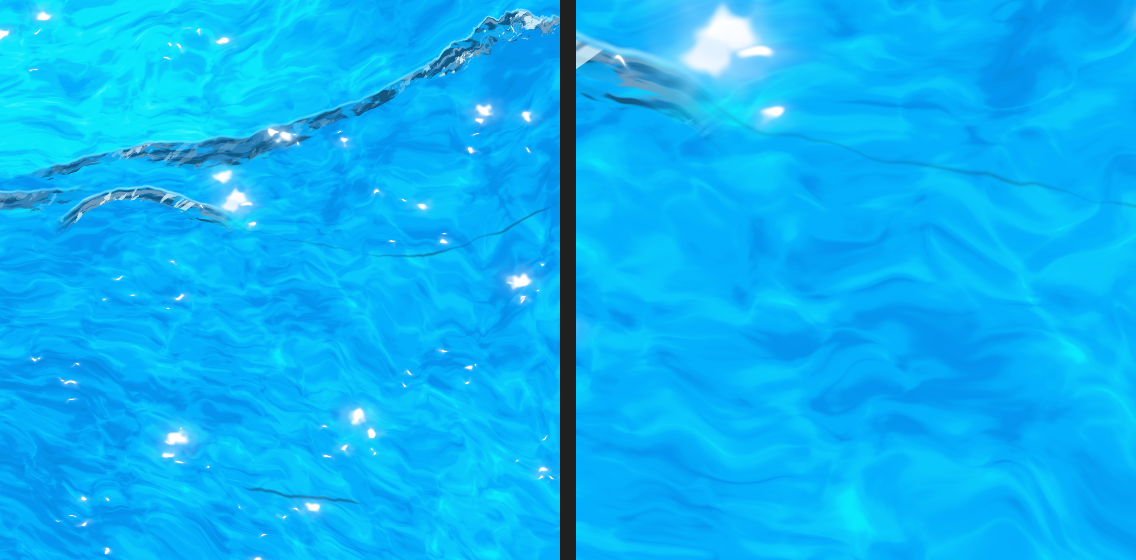
Left: the whole. Right: its middle third, enlarged.
Write a Shadertoy shader that draws this texture.

```glsl
#define DEEP vec3(0.015, 0.59, 0.94)
#define BLUE vec3(0.015, 0.69, 0.985)
#define AQUA vec3(0.04, 0.78, 0.985)
#define CYAN vec3(0.04, 0.90, 0.985)
#define SLATE vec3(0.09, 0.48, 0.72)
#define SILVER vec3(0.50, 0.64, 0.74)
#define FOAM vec3(0.82, 0.95, 0.99)
#define CAUSTIC_GAIN 0.85
#define RIPPLE_GAIN 2.4
#define STREAK_GAIN 2.6
#define GLINTS 90

float hash(vec2 p) {
    vec3 q = fract(vec3(p.xyx) * 0.1031);
    q += dot(q, q.yzx + 33.33);
    return fract((q.x + q.y) * q.z);
}

float noise(vec2 p) {
    vec2 i = floor(p), f = fract(p);
    f = f * f * (3.0 - 2.0 * f);
    return mix(mix(hash(i), hash(i + vec2(1, 0)), f.x),
               mix(hash(i + vec2(0, 1)), hash(i + vec2(1, 1)), f.x), f.y);
}

float fbm(vec2 p) {
    float sum = 0.0, amp = 0.53;
    for (int i = 0; i < 4; i++) {
        sum += amp * noise(p);
        p = mat2(1.7, 0.9, -0.9, 1.7) * p + 7.3;
        amp *= 0.5;
    }
    return sum;
}

// Thin bright lines where the noise crosses its middle value
float veins(vec2 p) {
    float n = 0.7 * noise(p) + 0.3 * noise(p * 2.3 + 5.0);
    return pow(max(0.0, 1.0 - abs(n - 0.5) * 6.0), 2.0);
}

vec3 waterColor(float tone) {
    vec3 c = mix(DEEP * 0.93, DEEP, smoothstep(-1.2, 0.0, tone));
    c = mix(c, BLUE, smoothstep(0.0, 1.0, tone));
    c = mix(c, AQUA, smoothstep(1.0, 2.0, tone));
    c = mix(c, CYAN, smoothstep(2.0, 3.0, tone));
    return mix(c, vec3(0.30, 0.97, 0.99), smoothstep(3.2, 5.0, tone));
}

float bump(float x, float center, float width) {
    return exp(-pow((x - center) / width, 2.0));
}

// Glassy fold: dark body below the edge, silver streaks and a pale rim
vec3 addCrest(vec3 col, vec2 p, float depth, float thick, float foam, float fade) {
    float streak = fbm(vec2(p.x * 26.0 + depth * 30.0, depth * 140.0) + 3.0);
    float flecks = fbm(p * vec2(75.0, 110.0) + depth * 60.0);
    float ragged = depth + (streak - 0.5) * 0.03;
    float body = smoothstep(-0.002, 0.003, depth) * (1.0 - smoothstep(thick * 0.8, thick, ragged));
    vec3 glass = mix(SLATE, SLATE * 0.72, smoothstep(0.5, 0.35, streak));
    glass = mix(glass, SILVER, foam * smoothstep(0.45, 0.6, streak));
    glass = mix(glass, BLUE, 0.8 * smoothstep(0.54, 0.62, fbm(p * vec2(24, 60) + 8.0)));
    glass = mix(glass, FOAM, foam * smoothstep(0.57, 0.66, flecks));
    col = mix(col, glass, body * fade);
    float rim = smoothstep(0.004, 0.0, abs(depth + 0.002)) * (0.4 + 0.6 * noise(p * 50.0));
    return mix(col, mix(AQUA, FOAM, 0.3 + 0.6 * foam), rim * fade);
}

// White cores with soft halos, in loose groups of six
vec3 addGlints(vec3 col, vec2 p) {
    vec2 wobble = 0.012 * (vec2(noise(p * 95.0), noise(p * 95.0 + 40.0)) - 0.5);
    for (int i = 0; i < GLINTS; i++) {
        float k = float(i), group = floor(k / 6.0);
        vec2 id = vec2(k * 3.1 + 1.0, k * 1.7 + 2.0);
        float size = pow(hash(id + 5.0), 6.0);
        vec2 center = fract(vec2(0.31, 0.22) + group * vec2(0.618, 0.283));
        center += (vec2(hash(id), hash(id + 19.0)) - 0.5) * vec2(0.14, 0.11);
        vec2 r = (p - center + wobble) * vec2(0.8, 1.7 - 0.6 * size);
        float d = length(r) / (0.0032 + 0.016 * size);
        col = mix(col, vec3(0.74, 0.87, 1.0), 0.65 * exp(-d * d * 0.5));
        col = mix(col, vec3(1.0), 1.0 - smoothstep(0.4, 1.0, d));
    }
    return col;
}

void mainImage(out vec4 fragColor, in vec2 fragCoord) {
    vec2 p = fragCoord / iResolution.xy;

    // Flow leans down to the right below and up to the right above
    vec2 q = p;
    q.y += (p.x - 0.5) * mix(0.40, -0.30, smoothstep(0.0, 1.1, p.y));
    q += (vec2(fbm(q * 7.0), fbm(q * 7.0 + 31.0)) - 0.5) * vec2(0.16, 0.10);
    q += (vec2(noise(q * 28.0), noise(q * 28.0 + 9.0)) - 0.5) * vec2(0.03, 0.014);

    // Main crest line with a jagged edge, rougher at the right
    float jag = (fbm(vec2(p.x * 16.0, 2.0)) - 0.5) * 0.03;
    float spray = (fbm(p * vec2(45.0, 30.0)) - 0.5) * 0.055 * smoothstep(0.7, 0.9, p.x);
    float edge = 0.668 + 0.21 * p.x + 0.115 * smoothstep(0.55, 0.95, p.x)
               - 0.04 * smoothstep(0.9, 1.0, p.x) + 0.015 * bump(p.x, 0.2, 0.15);
    float depth = edge + jag + spray - p.y;
    float above = smoothstep(0.004, -0.004, depth);

    // Broad light and shade
    float lower = 0.85 + 0.4 * smoothstep(0.3, 0.6, p.x) * smoothstep(0.75, 0.4, p.y)
                - 0.6 * smoothstep(0.4, 0.0, p.x) * smoothstep(0.65, 0.1, p.y)
                - 0.5 * smoothstep(0.5, 0.9, p.x) * smoothstep(0.28, 0.0, depth);
    float upper = 2.65 - 1.6 * smoothstep(0.3, 0.85, p.x + (p.y - 0.85) * 0.4);

    // Ripples, fine streaks, caustic lines and dark creases
    float tone = mix(lower, upper, above) - 0.15;
    tone += RIPPLE_GAIN * (fbm(q * vec2(9.0, 20.0)) - 0.5);
    tone += STREAK_GAIN * (fbm(q * vec2(30.0, 75.0) + 9.0) - 0.5);
    tone += CAUSTIC_GAIN * (veins(q * vec2(9.0, 17.0) + 4.0) + 0.7 * veins(q * vec2(22.0, 44.0)));
    tone -= 0.8 * veins(q * vec2(13.0, 38.0) + 50.0) * smoothstep(0.45, 0.65, noise(q * 9.0));
    vec3 col = waterColor(tone);

    // Hairline shadows
    float bowl = abs(p.y - 0.10 - 1.1 * pow(p.x - 0.62, 2.0) - jag) + 0.02 * smoothstep(0.08, 0.18, abs(p.x - 0.54));
    float sweep = abs(p.y - 0.545 - 0.9 * pow(p.x - 0.68, 2.0) - jag) + 0.004 * noise(p * 22.0);
    float lines = smoothstep(0.005, 0.0, bowl) + smoothstep(0.005, 0.0, sweep) * smoothstep(0.38, 0.5, p.x);
    col = mix(col, SLATE * 0.85, 0.75 * min(lines, 1.0));

    // Three folded crests
    float swell = 0.016 + 0.036 * bump(p.x, 0.42, 0.17) + 0.035 * bump(p.x, 0.86, 0.08);
    float foam = 0.2 + 0.7 * smoothstep(0.68, 0.82, p.x) + 0.5 * bump(p.x, 0.26, 0.05);
    col = addCrest(col, p, depth, swell, min(foam, 1.0), smoothstep(0.02, 0.12, p.x));
    float arch = 0.658 + jag - mix(3.6, 1.3, step(0.23, p.x)) * pow(p.x - 0.23, 2.0);
    float archFade = smoothstep(0.09, 0.14, p.x) * (1.0 - smoothstep(0.36, 0.43, p.x));
    col = addCrest(col, p, arch - p.y, 0.028, 0.8, archFade);
    float side = 0.650 + 0.9 * pow(p.x - 0.03, 2.0) + jag;
    col = addCrest(col, p, side - p.y, 0.042 - 0.16 * p.x, 0.3, 1.0 - smoothstep(0.1, 0.17, p.x));

    fragColor = vec4(addGlints(col, p), 1.0);
}
```
